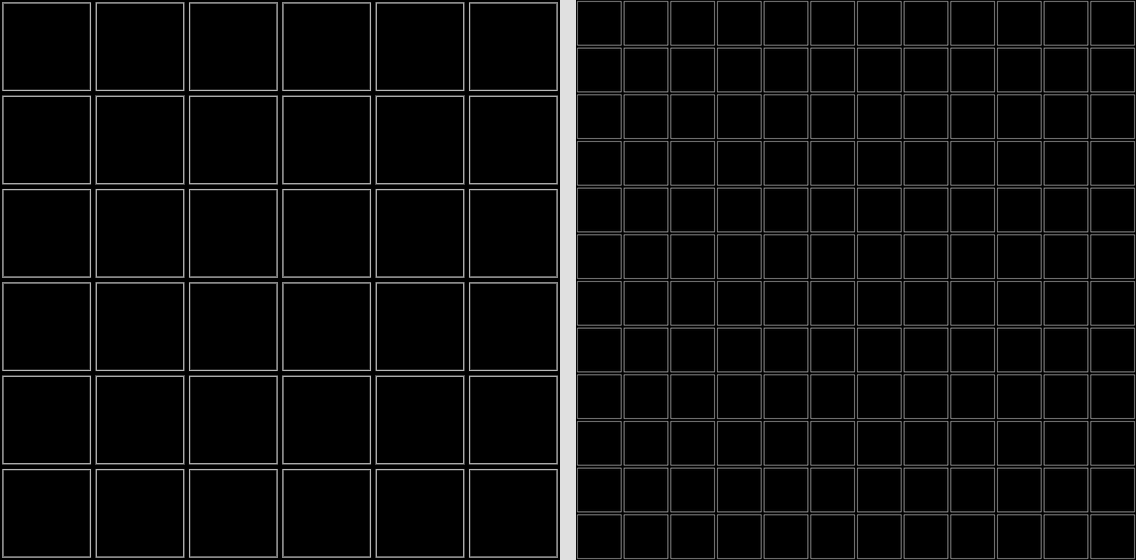
Left: one tile. Right: repeated 2 by 2.
Give the GLSL for this pattern, as a three.js fragment shader.

```glsl
varying vec2 vUv;

const float REPEATS = 6.0;         // cells across and down
const float HALF_SIDE = 0.46875;   // square centre to outline, in cells
const float LINE_WIDTH = 0.01;     // outline thickness, in cells
const float SOFTNESS = 1.3;        // edge filter width, in screen samples
const vec3 GROUND_COLOR = vec3(0.0);
const vec3 LINE_COLOR = vec3(1.0);

// Signed distance to a square, with sharp mitred corners
float squareDistance(vec2 p, float halfSide) {
  vec2 d = abs(p) - halfSide;
  return max(d.x, d.y);
}

// Filtered coverage of a line centred on distance zero
float lineCoverage(float dist, float width, float blur) {
  vec2 edges = (dist + vec2(0.5, -0.5) * width) / blur + 0.5;
  edges = clamp(edges, 0.0, 1.0);
  return edges.x - edges.y;
}

void main() {
  // Repeating cells, each centred on its own origin
  vec2 grid = vUv * REPEATS;
  vec2 cell = fract(grid) - 0.5;

  // Filter size from the continuous coordinate, free of cell seams
  vec2 footprint = fwidth(grid);
  float blur = max(max(footprint.x, footprint.y) * SOFTNESS, 1e-5);

  // Square outline
  float outline = lineCoverage(squareDistance(cell, HALF_SIDE), LINE_WIDTH, blur);
  gl_FragColor = vec4(mix(GROUND_COLOR, LINE_COLOR, outline), 1.0);
}
```
